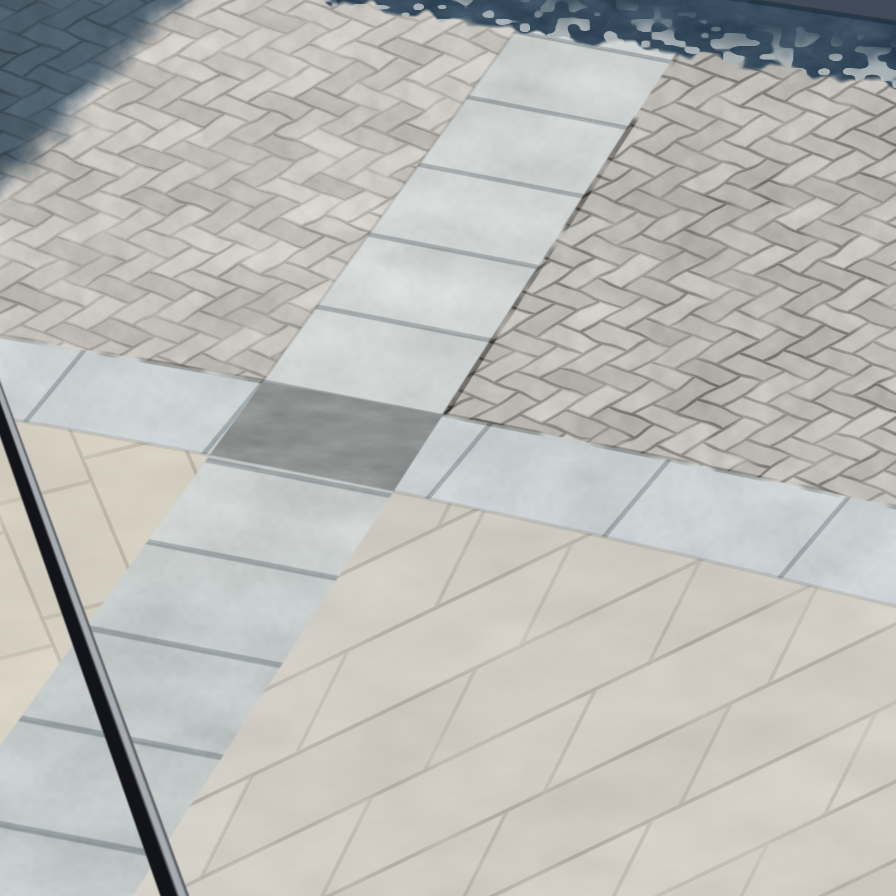
Give the GLSL for this texture, as a WebGL 1 fragment shader.

```glsl
precision highp float;
uniform vec2 u_resolution;

float hash(vec2 p) {
  vec3 q = fract(vec3(p.xyx) * 0.1031);
  q += dot(q, q.yzx + 33.33);
  return fract((q.x + q.y) * q.z);
}

float noise(vec2 p) {
  vec2 i = floor(p), f = fract(p);
  f = f * f * (3.0 - 2.0 * f);
  return mix(mix(hash(i), hash(i + vec2(1.0, 0.0)), f.x),
             mix(hash(i + vec2(0.0, 1.0)), hash(i + 1.0), f.x), f.y);
}

float fbm(vec2 p) {
  float sum = 0.0, amp = 0.5;
  for (int i = 0; i < 4; i++) {
    sum += amp * noise(p);
    p = p * 2.03 + 17.1;
    amp *= 0.5;
  }
  return sum;
}

float step2(float d, float soft) { return smoothstep(-soft, soft, d); }

float line(float d, float width) { return 1.0 - smoothstep(width * 0.4, width, abs(d)); }

// Distance to the nearest integer.
float joint(float k) { return abs(fract(k + 0.5) - 0.5); }

// Herringbone of 2:1 bricks: x = distance to the edge, y = brick tone, z = direction.
vec3 herringbone(vec2 g) {
  vec2 cell = floor(g), f = fract(g);
  float m = floor(mod(cell.x - cell.y + 0.5, 4.0));
  float upright = step(1.5, m);
  float upper = upright * step(m, 2.5);
  vec2 q = mix(vec2(f.x + m, f.y), vec2(f.y + upper, f.x), upright);
  vec2 id = mix(cell - vec2(m, 0.0), cell - vec2(0.0, upper), upright);
  vec2 e = min(q, vec2(2.0, 1.0) - q);
  return vec3(min(e.x, e.y), hash(id + upright * 71.0 + 200.0), upright);
}

vec3 brickPaving(vec2 p, float rightSide) {
  vec2 w = p + 0.004 * (vec2(noise(p * 45.0), noise(p * 45.0 + 9.0)) - 0.5);
  vec2 g = vec2(0.014 * w.x - 0.024 * w.y, 0.010 * w.x + 0.026 * w.y) / 0.0006;
  vec3 b = herringbone(g);
  vec3 col = mix(vec3(0.775, 0.76, 0.735), vec3(0.745, 0.735, 0.715), rightSide);
  col += (b.y - 0.5) * 0.09 + (fbm(p * 60.0) - 0.47) * 0.10;
  col += 0.02 * (b.z - 0.5) + (fbm(p * 8.0) - 0.47) * 0.08;
  float gap = 1.0 - smoothstep(0.02, 0.13, b.x);
  return col - gap * (0.06 + 0.16 * noise(p * 35.0)) * mix(0.8, 1.25, rightSide);
}

// Staggered long pavers; along and across are in paver units.
vec3 plankPaving(vec2 p, float along, float across, vec2 size) {
  float row = floor(across);
  float k = along + hash(vec2(row + 40.0, 3.0));
  float tone = hash(vec2(floor(k) + 50.0, row + 90.0));
  vec3 col = vec3(0.815, 0.80, 0.765) + (tone - 0.5) * 0.03;
  col += (fbm(p * vec2(14.0, 28.0)) - 0.47) * 0.07;
  float seam = max(line(joint(across) * size.y, 0.003), 0.7 * line(joint(k) * size.x, 0.003));
  return col - seam * 0.13 * (0.35 + 0.65 * noise(p * 18.0));
}

vec3 slab(vec2 p, float k, float size, vec3 base) {
  float cloud = fbm(p * vec2(12.0, 22.0) + floor(k) * 5.0);
  vec3 col = base + (cloud - 0.47) * 0.13 + (noise(p * 150.0) - 0.5) * 0.02;
  float centre = joint(k);
  col += 0.025 * smoothstep(0.15, 0.5, centre);
  return col - vec3(0.17, 0.16, 0.15) * line(centre * size, 0.0035);
}

void main() {
  vec2 p = gl_FragCoord.xy / u_resolution;
  float aa = 0.0018;

  // Edges of the two crossing bands
  float leftX = 0.293 + 0.72 * (p.y - 0.574);
  float rightX = 0.495 + 0.645 * (p.y - 0.538);
  float topY = 0.625 - 0.165 * p.x - 0.026 * p.x * p.x;
  float lowY = 0.534 - 0.17 * p.x - 0.041 * p.x * p.x;
  float diagonal = min(p.x - leftX, rightX - p.x);
  float crossing = min(topY - p.y, p.y - lowY);
  float rightSide = step2(p.x - 0.5 * (leftX + rightX), 0.02);

  // Paving fields
  vec3 bricks = brickPaving(p, rightSide);
  vec3 planksRight = plankPaving(p, (p.x - 0.5 * p.y) / 0.19, (p.y - 0.48 * p.x) / 0.088, vec2(0.17, 0.08));
  vec3 planksLeft = plankPaving(p, (p.y - 0.25 * p.x) / 0.14, (p.x + 0.42 * p.y - 0.297) / 0.12, vec2(0.13, 0.11));
  planksLeft += vec3(0.025, 0.015, 0.0);
  vec3 col = mix(mix(planksLeft, planksRight, rightSide), bricks, step2(p.y - topY, aa));

  // Pale slab bands
  float d = p.y + 0.17 * (p.x - leftX) - 0.574;
  float kDiagonal = d * (11.7 + 2.8 * d);
  vec3 tint = mix(vec3(0.75, 0.775, 0.775), vec3(0.80, 0.815, 0.81), smoothstep(0.15, 0.6, p.y));
  float slant = p.x + 0.72 * (topY - p.y);
  float kCross = (slant - mix(0.094, 0.547, step(0.4, p.x))) / 0.2;
  vec3 diagonalCol = slab(p, kDiagonal, 0.083, tint);
  vec3 crossCol = slab(p, kCross, 0.17, vec3(0.785, 0.81, 0.815));
  col = mix(col, crossCol, step2(crossing, aa));
  col = mix(col, diagonalCol, step2(diagonal, aa));

  // Dark stone where the bands meet
  vec3 stone = vec3(0.545, 0.56, 0.555) + (fbm(p * vec2(22.0, 75.0)) - 0.47) * 0.16;
  col = mix(col, stone, step2(min(diagonal, crossing), aa));

  // Worn seams beside the bands
  float above = step2(p.y - topY, 0.004);
  float wear = noise(p * 42.0);
  col -= 0.30 * above * line(p.x - rightX - 0.002, 0.005) * smoothstep(0.35, 0.8, wear);
  col -= 0.08 * above * line(p.x - leftX, 0.003);
  col -= 0.20 * line(p.y - topY, 0.004) * smoothstep(0.25, 0.8, wear) * (1.0 - step2(diagonal, aa));
  col -= 0.07 * line(p.y - lowY, 0.003) * (1.0 - step2(diagonal, aa));

  // Soft shadow in the upper left corner
  float shade = 1.0 - p.x / 0.205 - (1.0 - p.y) / 0.205 + (fbm(p * 25.0) - 0.47) * 0.3;
  col = mix(col, col * vec3(0.43, 0.53, 0.62) - 0.03, step2(shade, 0.14));

  // Deep blue strip with bright flecks along its ragged edge
  float shore = p.y - 0.968 + 0.148 * (p.x - 0.573) + (noise(p * 65.0) - 0.5) * 0.016;
  float fleck = smoothstep(0.60, 0.70, noise(p * vec2(75.0, 125.0))) * (1.0 - smoothstep(0.005, 0.055, shore));
  vec3 deep = mix(vec3(0.13, 0.21, 0.28), vec3(0.30, 0.39, 0.46), fbm(p * vec2(35.0, 60.0)));
  deep = mix(deep, vec3(0.74, 0.77, 0.77), fleck * 0.85);
  float ledge = p.y - 1.0 + 0.15 * (p.x - 0.83);
  deep = mix(deep, vec3(0.25, 0.30, 0.35), step2(ledge, aa));
  deep -= 0.08 * line(ledge, 0.004);
  col = mix(col, deep, step2(shore, 0.003));

  // Slanted pole with a pale highlight
  float pole = p.x - 0.358 * (0.545 - p.y);
  float halfWidth = mix(0.016, 0.011, p.y / 0.55);
  float u = pole / halfWidth;
  vec3 metal = mix(vec3(0.07, 0.08, 0.10), vec3(0.66, 0.68, 0.70), smoothstep(0.05, 0.4, u));
  metal = mix(metal, vec3(0.34, 0.36, 0.38), smoothstep(0.65, 0.95, u));
  col = mix(col, metal, step2(halfWidth - abs(pole), aa));

  gl_FragColor = vec4(clamp(col, 0.0, 1.0), 1.0);
}
```
